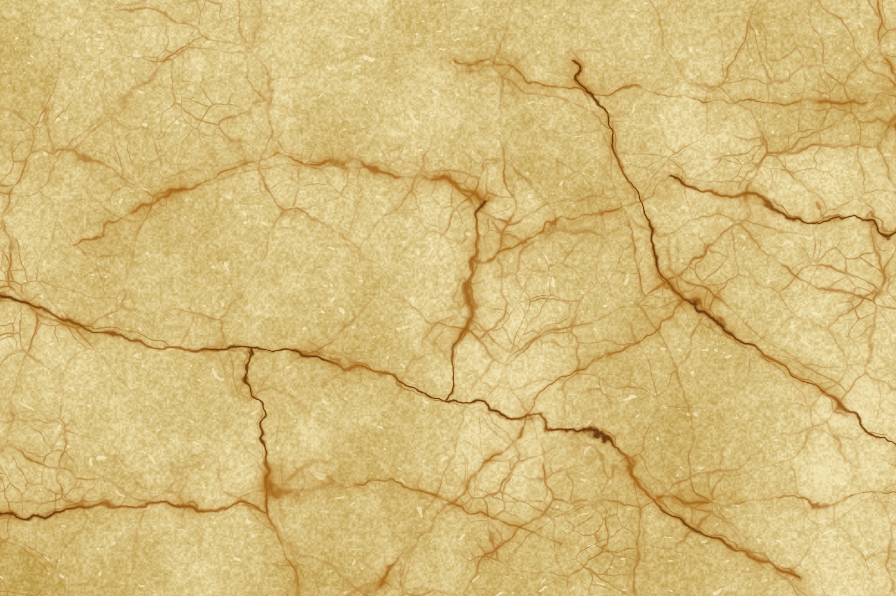
Reproduce this texture procedurally as a Shadertoy shader.

```glsl
const vec3 SAND_DARK = vec3(0.76, 0.64, 0.33);
const vec3 SAND_PALE = vec3(0.92, 0.86, 0.65);
const vec3 OCHRE = vec3(0.74, 0.54, 0.21);
const vec3 RUST = vec3(0.63, 0.38, 0.09);
const vec3 UMBER = vec3(0.32, 0.17, 0.05);
const vec3 CREAM = vec3(0.97, 0.92, 0.75);
// Crack segments: start xy, end xy in canvas heights
const vec4 DEEP_CRACKS[12] = vec4[12](
    vec4(-0.05, 0.49, 0.42, 0.41), vec4(0.42, 0.41, 0.89, 0.305),
    vec4(0.89, 0.305, 1.10, 0.19), vec4(1.10, 0.19, 1.32, 0.03),
    vec4(0.95, 0.90, 1.07, 0.65), vec4(1.07, 0.65, 1.157, 0.49),
    vec4(1.157, 0.49, 1.55, 0.20), vec4(1.12, 0.68, 1.55, 0.62),
    vec4(0.81, 0.66, 0.75, 0.335), vec4(0.42, 0.41, 0.47, 0.17),
    vec4(-0.05, 0.12, 0.29, 0.185), vec4(0.29, 0.185, 0.47, 0.165));
const vec4 FAINT_CRACKS[12] = vec4[12](
    vec4(1.07, 0.65, 0.79, 0.56), vec4(1.07, 0.65, 1.12, 0.68),
    vec4(0.13, 0.60, 0.45, 0.755), vec4(0.45, 0.755, 0.81, 0.66),
    vec4(0.47, 0.20, 0.78, 0.17), vec4(0.78, 0.17, 0.96, 0.09),
    vec4(1.157, 0.49, 0.89, 0.305), vec4(0.58, 0.0, 0.89, 0.305),
    vec4(1.10, 0.19, 1.55, 0.15), vec4(1.45, 1.05, 1.50, 0.70),
    vec4(0.47, 0.17, 0.49, -0.03), vec4(0.77, 0.87, 1.55, 0.83));

vec2 hash22(vec2 p) {
    vec3 q = fract(p.xyx * vec3(0.1031, 0.1030, 0.0973));
    q += dot(q, q.yzx + 33.33);
    return fract((q.xx + q.yz) * q.zy);
}
float hash21(vec2 p) { return hash22(p).x; }

float noise(vec2 p) {
    vec2 i = floor(p), f = fract(p);
    f = f * f * (3.0 - 2.0 * f);
    return mix(mix(hash21(i), hash21(i + vec2(1, 0)), f.x),
               mix(hash21(i + vec2(0, 1)), hash21(i + vec2(1, 1)), f.x), f.y);
}

float fbm(vec2 p) {
    float sum = 0.0, amp = 0.516;
    for (int i = 0; i < 5; i++, amp *= 0.5) {
        sum += amp * noise(p);
        p = mat2(1.6, 1.2, -1.2, 1.6) * p + 7.3;
    }
    return sum;
}

vec2 wobble(vec2 p) { return vec2(fbm(p), fbm(p + 41.0)) - 0.5; }

// Voronoi: x = distance to the cell border, y = random value of the cell
vec2 cells(vec2 p) {
    vec2 base = floor(p), nearCell = base, toNear = vec2(9.0);
    for (int k = 0; k < 9; k++) {
        vec2 c = base + vec2(k % 3 - 1, k / 3 - 1), r = c + hash22(c) - p;
        if (dot(r, r) < dot(toNear, toNear)) { toNear = r; nearCell = c; }
    }
    float border = 9.0;
    for (int k = 0; k < 25; k++) {
        vec2 c = nearCell + vec2(k % 5 - 2, k / 5 - 2);
        vec2 r = c + hash22(c) - p, gap = r - toNear;
        if (dot(gap, gap) > 1e-5) border = min(border, dot(0.5 * (r + toNear), normalize(gap)));
    }
    return vec2(border, hash21(nearCell + 5.7));
}

float crackDistance(vec2 p, vec4 cracks[12]) {
    float d = 9.0;
    for (int i = 0; i < 12; i++) {
        vec2 a = p - cracks[i].xy, b = cracks[i].zw - cracks[i].xy;
        d = min(d, length(a - b * clamp(dot(a, b) / dot(b, b), 0.0, 1.0)));
    }
    return d;
}

// Line profile that fades below one pixel
float softLine(float d, float width, float pixel) {
    float w = max(width, 0.55 * pixel);
    return width / w * exp(-d * d / (w * w));
}

// Scattered chips, at most one per grid cell
float chips(vec2 p, float scale, float share, float size, float pixel) {
    vec2 q = p * scale, id = floor(q), rnd = hash22(id + 3.1);
    float radius = size * (0.3 + 0.7 * rnd.y * rnd.y), aa = pixel * scale * 0.6;
    float d = length((fract(q) - 0.3 - 0.4 * rnd) * vec2(0.8, 1.1));
    return step(hash21(id + 9.4), share) * (1.0 - smoothstep(radius - aa, radius + aa, d));
}

void mainImage(out vec4 fragColor, in vec2 fragCoord) {
    float pixel = 1.0 / iResolution.y;
    vec2 p = fragCoord * pixel;
    vec2 jag = wobble(p * 27.0), bent = p + 0.10 * wobble(p * 6.0);
    vec2 w = bent + 0.028 * jag, net = bent + 0.015 * jag;
    // Cracks, a strand braided around them, and the hairline network
    float deep = crackDistance(w, DEEP_CRACKS), faint = crackDistance(w, FAINT_CRACKS);
    float braid = crackDistance(w + 0.055 * wobble(p * 12.0 + 9.0), DEEP_CRACKS);
    float nearCrack = exp(-min(deep, faint) / 0.06);
    vec2 coarse = cells(net * 4.5 + 2.0), medium = cells(net * 10.0), fine = cells(net * 22.0);
    float breaks = noise(p * 11.0 + 5.0), rough = smoothstep(0.28, 0.68, fbm(p * 34.0 + 13.0));
    // Mottled and grainy stone
    float tone = 0.61 + 1.05 * (fbm(p * 3.5) - 0.5) + 0.10 * (p.x - 0.75);
    tone += 0.22 * (medium.y - 0.5) * smoothstep(0.0, 0.15, medium.x) + 0.16 * (coarse.y - 0.5);
    tone += 0.30 * (fbm(p * 40.0) - 0.5) + 0.40 * (noise(p * 170.0) - 0.5);
    tone += 0.52 * (noise(p * 330.0) - 0.5);
    vec3 color = mix(SAND_DARK, SAND_PALE, clamp(tone, -0.2, 1.15));
    color = mix(color, CREAM, 0.75 * chips(w, 62.0, 0.13, 0.26, pixel));
    // Ochre stains and hairlines
    float mask = smoothstep(0.38, 0.62, fbm(p * 3.0 + 17.0) + 0.12 * (p.x - 0.75));
    mask = clamp(mask + 0.7 * nearCrack, 0.0, 1.0);
    float stain = 0.65 * exp(-deep / 0.012) + 0.55 * exp(-faint / 0.012);
    stain += mask * (0.25 * exp(-coarse.x / 0.05) + 0.12 * exp(-medium.x / 0.07));
    color = mix(color, OCHRE, min(stain * (0.2 + 1.2 * breaks) * (0.3 + 0.9 * rough), 0.85));
    float hair = 0.70 * softLine(coarse.x / 4.5, 0.0021, pixel) * (0.3 + 0.7 * mask);
    hair = max(hair, 0.55 * softLine(medium.x / 10.0, 0.0017, pixel) * mask);
    hair = max(hair, 0.45 * softLine(fine.x / 22.0, 0.0014, pixel) * mask * smoothstep(0.4, 0.7, breaks));
    color = mix(color, RUST, hair * (0.2 + 0.9 * breaks) * (0.5 + 0.6 * rough));
    // Rusty cracks of uneven width with broken dark cores
    float swell = 0.3 + 1.4 * fbm(p * 19.0 + 23.0) * (0.4 + breaks);
    color = mix(color, RUST, 0.60 * softLine(braid, 0.0018, pixel) * (0.3 + 0.7 * rough));
    color = mix(color, RUST, 0.85 * softLine(deep, 0.0034 * swell, pixel));
    color = mix(color, RUST, 0.75 * softLine(faint, 0.0026 * swell, pixel) * (0.3 + 0.7 * rough));
    float core = softLine(deep, 0.0018 * swell, pixel) * smoothstep(0.2, 0.65, noise(p * 10.0 + 61.0));
    fragColor = vec4(mix(color, UMBER, 0.75 * core), 1.0);
}
```
